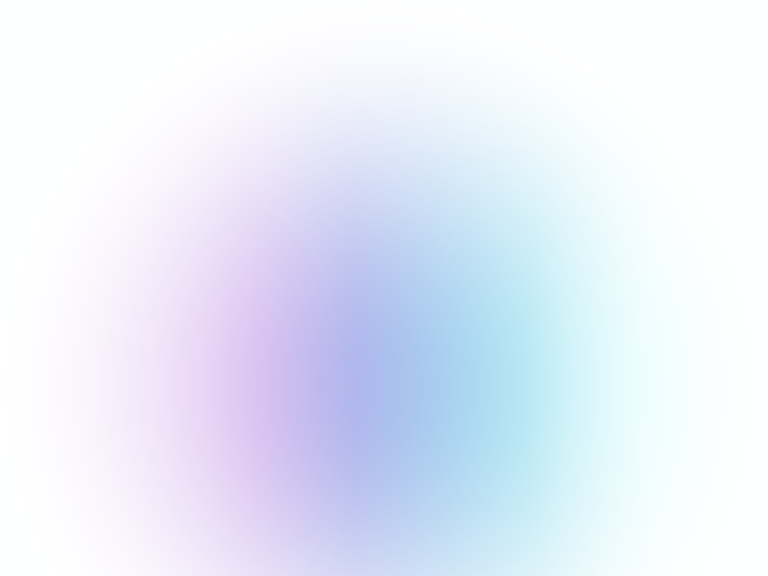
Reproduce this background procedurally as a WebGL 1 fragment shader.

```glsl
precision highp float;
// A soft round glow on white, running from pink through blue to mint.

uniform vec2 u_resolution;

// Lengths are in canvas heights; the centre is a fraction of the canvas.
#define GLOW_CENTER vec2(0.502, 0.331)
#define GLOW_CORE 0.026
#define GLOW_RADIUS 0.682
#define HUE_PINCH 1.2

const vec3 WHITE = vec3(0.998, 0.999, 1.0);
const vec3 PINK = vec3(0.87, 0.74, 0.94);
const vec3 LILAC = vec3(0.81, 0.70, 0.93);
const vec3 PERIWINKLE = vec3(0.686, 0.718, 0.925);
const vec3 SKY = vec3(0.643, 0.816, 0.937);
const vec3 AQUA = vec3(0.624, 0.875, 0.941);
const vec3 MINT = vec3(0.77, 0.976, 0.98);

// Linear ramp from 0 at a to 1 at b.
float ramp(float a, float b, float x) {
    return clamp((x - a) / (b - a), 0.0, 1.0);
}

// Horizontal colour gradient across the glow.
vec3 glowColor(float x) {
    vec3 color = mix(PINK, LILAC, ramp(-0.40, -0.22, x));
    color = mix(color, PERIWINKLE, ramp(-0.22, -0.05, x));
    color = mix(color, SKY, ramp(-0.05, 0.115, x));
    color = mix(color, AQUA, ramp(0.115, 0.24, x));
    return mix(color, MINT, ramp(0.24, 0.44, x));
}

void main() {
    vec2 offset = (gl_FragCoord.xy - GLOW_CENTER * u_resolution) / u_resolution.y;

    // Round falloff from the core to the white surround.
    float strength = 1.0 - smoothstep(GLOW_CORE, GLOW_RADIUS, length(offset));

    // The hues draw towards the middle above and below the centre.
    float hueX = offset.x / (1.0 + HUE_PINCH * offset.y * offset.y);

    gl_FragColor = vec4(mix(WHITE, glowColor(hueX), strength), 1.0);
}
```
